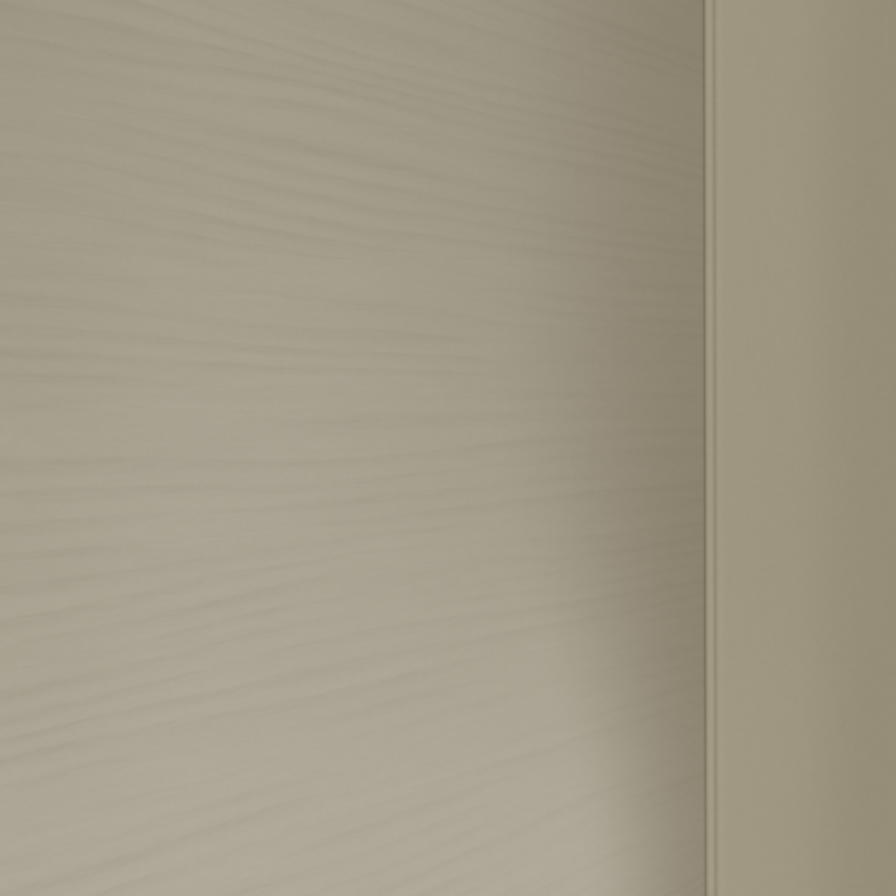
Give the GLSL for this texture, as a WebGL 2 fragment shader.

```glsl
#version 300 es
precision highp float;
// A pale painted wood wall seen at an angle, meeting a plain panel at a corner.
// Stretched noise in rays towards a vanishing point makes the grain; smooth
// ramps give the light, and narrow bands form the moulding at the joint.

uniform vec2 u_resolution;
out vec4 outColor;

#define VANISHING vec2(1.80, 0.555)
#define SEAM_X 0.788
#define GRAIN_ROWS 62.0
#define GRAIN_DEPTH 0.020
#define FIBRE_DEPTH 0.016
#define SHADE_COLOR vec3(0.535, 0.502, 0.427)
#define LIGHT_COLOR vec3(0.688, 0.659, 0.596)
#define PANEL_COLOR vec3(0.608, 0.577, 0.494)

float hash(vec2 p) {
  return fract(sin(dot(p, vec2(127.1, 311.7))) * 43758.5453);
}

float noise(vec2 p) {
  vec2 cell = floor(p);
  vec2 f = fract(p);
  f = f * f * (3.0 - 2.0 * f);
  float low = mix(hash(cell), hash(cell + vec2(1.0, 0.0)), f.x);
  float high = mix(hash(cell + vec2(0.0, 1.0)), hash(cell + vec2(1.0)), f.x);
  return mix(low, high, f.y);
}

float fbm(vec2 p) {
  float sum = 0.0;
  float amp = 0.5;
  for (int i = 0; i < 4; i++) {
    sum += amp * noise(p);
    p = p * 2.03 + 17.3;
    amp *= 0.5;
  }
  return sum;
}

// Soft vertical stripe centred on x = centre.
float stripe(float x, float centre, float width) {
  float d = (x - centre) / width;
  return exp(-d * d);
}

// Signed brightness of the wood grain, running along rays to VANISHING.
float woodGrain(vec2 p) {
  float away = VANISHING.x - p.x;
  float depth = -log(away / VANISHING.x);
  float ray = (p.y - VANISHING.y) / away * VANISHING.x;
  ray += 0.018 * (fbm(vec2(depth * 5.0, ray * 5.0)) - 0.5);

  // Broad growth bands with one sharper side, broken along their length.
  float band = ray * GRAIN_ROWS * 0.5 + 1.5 * noise(vec2(depth * 4.0, ray * 12.0));
  float phase = fract(band);
  float vein = smoothstep(0.25, 0.78, phase) * (1.0 - smoothstep(0.82, 1.0, phase));
  float broken = smoothstep(0.2, 0.7, noise(vec2(depth * 7.0 + 4.0, ray * 24.0)));
  float streak = fbm(vec2(depth * 8.0, ray * GRAIN_ROWS)) - 0.47;
  float fibre = noise(vec2(depth * 55.0, ray * 310.0)) - 0.5;

  float fade = 1.0 - 0.45 * smoothstep(0.25, 0.75, p.x);
  float coarse = 0.9 * streak - vein * broken * 0.65 + 0.15;
  return fade * (GRAIN_DEPTH * coarse + FIBRE_DEPTH * 0.6 * fibre * (0.4 + vein));
}

vec3 wallColor(vec2 p) {
  // Light is strongest low on the left and falls away towards the corner.
  float light = mix(0.93, 0.66, smoothstep(0.15, 1.05, p.y));
  light -= 0.07 * (1.0 - smoothstep(0.0, 0.22, p.x));
  light -= 0.20 * smoothstep(0.28, 0.72, p.x) * smoothstep(0.0, 0.55, p.y);
  light += 0.08 * (1.0 - smoothstep(0.0, 0.3, p.y));
  float shadowStart = mix(0.64, 0.53, smoothstep(0.0, 0.6, p.y));
  float corner = smoothstep(shadowStart, SEAM_X + 0.01, p.x);
  float cornerDepth = mix(0.78, 0.40, smoothstep(0.1, 0.9, p.y));
  light -= cornerDepth * corner;
  return mix(SHADE_COLOR, LIGHT_COLOR, light) + woodGrain(p);
}

vec3 panelColor(vec2 p) {
  float across = smoothstep(SEAM_X, 1.0, p.x);
  vec3 color = PANEL_COLOR + 0.012 * (1.0 - across);
  color -= 0.022 * smoothstep(0.4, 1.0, across);
  color += 0.010 * (1.0 - smoothstep(0.0, 0.5, p.y)) * (1.0 - across);
  return color + 0.006 * (fbm(p * vec2(30.0, 9.0)) - 0.47);
}

void main() {
  vec2 p = gl_FragCoord.xy / u_resolution;
  float pixel = 1.0 / u_resolution.x;
  float seam = SEAM_X - 0.002 * p.y;

  float side = smoothstep(seam - pixel, seam + pixel, p.x);
  vec3 color = mix(wallColor(p), panelColor(p), side);

  // Moulding: joint line, raised bead, then a shallow groove.
  color -= 0.085 * stripe(p.x, seam, 0.0020);
  color += 0.012 * stripe(p.x, seam + 0.0055, 0.0025);
  color -= 0.055 * stripe(p.x, seam + 0.0110, 0.0022);
  color += 0.010 * stripe(p.x, seam + 0.0170, 0.0040);

  // Fine paint mottling.
  color += 0.007 * (noise(p * 260.0) - 0.5);
  outColor = vec4(clamp(color, 0.0, 1.0), 1.0);
}
```
